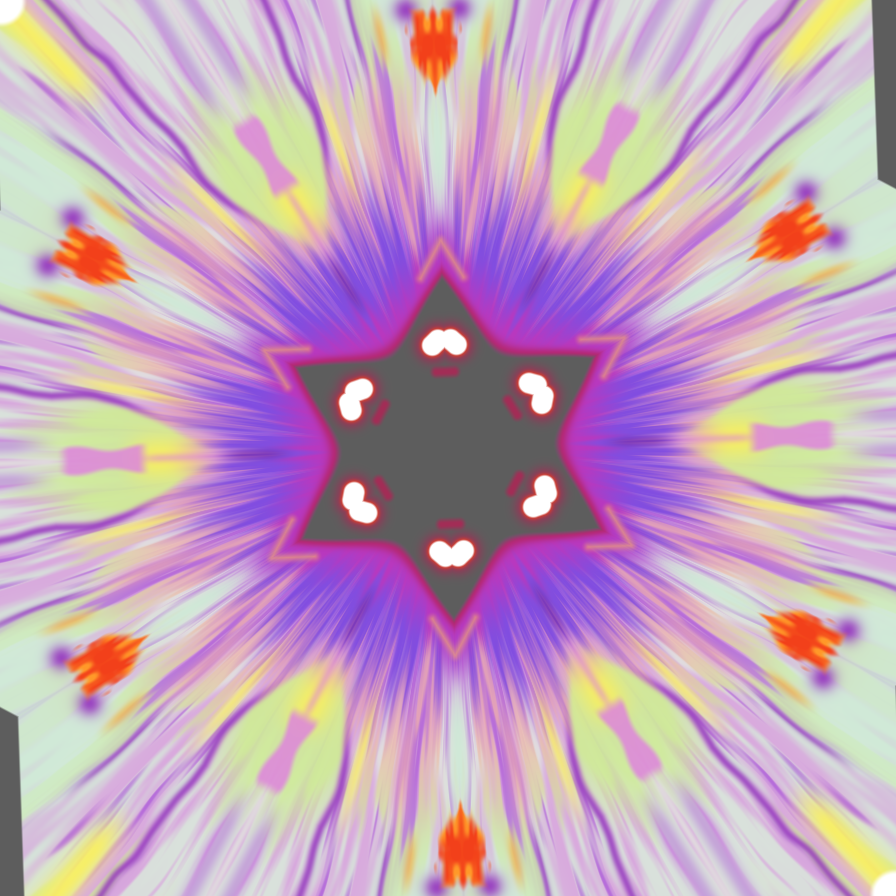
A three.js fragment shader for this background:

```glsl
// A six-fold mirrored flower: streaked petals around a grey star with white beads.
// The plane is folded into a 30 degree wedge (0 = petal axis, 30 = flame axis),
// then painted in layers with radial noise, soft rays and distance functions.
varying vec2 vUv;

const float TILT = 2.;         // rotation in degrees
const float STAR_INNER = .125; // star radius on the petal axis
const float STAR_REACH = .07;  // extra radius at the star tips
const float CORNER_CUT = .49;  // distance of the grey outer wedges
const float SOFT = .0015;      // edge softness

const vec3 GREY = vec3(.365), WHITE = vec3(1.),
  PALE = vec3(.88, .86, .87), MINT = vec3(.81, .92, .84),
  LILAC = vec3(.85, .64, .87), PURPLE = vec3(.68, .36, .85),
  DEEP = vec3(.57, .18, .74), VIOLET = vec3(.48, .28, .88),
  MAGENTA = vec3(.72, .22, .75), CRIMSON = vec3(.7, .13, .33),
  GREEN = vec3(.81, .92, .6), YELLOW = vec3(.98, .94, .36),
  SALMON = vec3(.94, .7, .68), PINK = vec3(.87, .52, .86),
  ORANGE = vec3(1., .6, .16), RED = vec3(.95, .25, .1),
  TAN = vec3(.94, .65, .45);

vec3 col = PALE;

void paint(vec3 color, float amount) { col = mix(col, color, amount); }

float hash(vec2 p) {
  vec3 k = fract(p.xyx * .1031);
  k += dot(k, k.yzx + 33.33);
  return fract((k.x + k.y) * k.z);
}

float noise(vec2 p) {
  vec2 i = floor(p), f = fract(p), e = vec2(1., 0.);
  f = f * f * (3. - 2. * f);
  return mix(mix(hash(i), hash(i + e), f.x),
             mix(hash(i + e.yx), hash(i + e.xx), f.x), f.y);
}

float streaks(vec2 p) {
  float sum = 0., gain = .55;
  for (int i = 0; i < 3; i++) {
    sum += gain * noise(p);
    p = p * vec2(2., 1.6) + 17.3;
    gain *= .5;
  }
  return sum;
}

float bell(float x, float w) { return exp(-x * x / (w * w)); }
float below(float x, float lo, float hi) { return 1. - smoothstep(lo, hi, x); }
float fill(float d, float s) { return below(d, -s, s); }
float band(float x, float lo, float hi, float s) { return fill(lo - x, s) * fill(x - hi, s); }

float capsule(vec2 p, vec2 a, vec2 b, float radius) {
  vec2 pa = p - a, ba = b - a;
  return length(pa - ba * clamp(dot(pa, ba) / dot(ba, ba), 0., 1.)) - radius;
}

void main() {
  // Wedge fold; tip = (offset from, distance along) the flame axis
  vec2 p = vUv - .5;
  float r = length(p);
  float turn = degrees(atan(p.y, p.x + 1e-6)) - TILT;
  float deg = abs(mod(turn + 30., 60.) - 30.);
  float a = radians(deg), b = radians(30. - deg);
  vec2 leaf = r * vec2(cos(a), sin(a));
  vec2 tip = r * vec2(sin(b), cos(b));
  float bent = deg + noise(vec2(r * 14., deg * .15)) - .5;

  // Streaked outer petals
  float broad = streaks(vec2(bent * .42, r * 6.));
  float fine = streaks(vec2(bent * .75 + 40., r * 7.));
  float warm = streaks(vec2(bent * .5 + 90., r * 8.));
  paint(MINT, .6 * smoothstep(.36, .5, r));
  paint(LILAC, .9 * smoothstep(.43, .64, broad));
  paint(PURPLE, .8 * smoothstep(.5, .72, fine + .3 * (.4 - r)));
  paint(mix(SALMON, GREEN, smoothstep(.3, .46, r)), .75 * smoothstep(.45, .62, warm));
  paint(MINT, .8 * smoothstep(.38, .56, r) * smoothstep(15., 25., deg));

  // Coloured rays
  paint(SALMON, .6 * bell(bent - 20.5, 1.3) * band(r, .3, .42, .05));
  paint(ORANGE, .5 * bell(bent - 22.8, .7) * band(r, .44, .49, .02));
  paint(YELLOW, .7 * bell(bent - 12.3, 1.) * band(r, .3, .42, .05));
  paint(YELLOW, .9 * bell(bent - 13.6, 1.6) * smoothstep(.53, .6, r));
  paint(DEEP, .6 * bell(bent - 19.5, .4) * band(r, .44, .56, .03));

  // Violet, then magenta heart
  float reach = r + .2 * (fine - .45) - .02 * bell(deg - 18., 8.);
  paint(PURPLE, .55 * below(reach, .21, .33));
  paint(VIOLET, .9 * below(reach, .17, .28));
  float star = r - STAR_INNER - STAR_REACH * pow(deg / 30., 1.9);
  paint(MAGENTA, below(star + .07 * (broad - .45), .015, .085));

  // Green leaf, purple outline, yellow base, pink tab, pale stem
  float width = .073 * smoothstep(.22, .42, leaf.x) + .16 * max(leaf.x - .44, 0.);
  float side = leaf.y - width + .008 * (noise(vec2(r * 28., 3.)) - .5);
  float fade = smoothstep(.4, .5, r + .15 * (broad - .45));
  vec3 far = mix(mix(PALE, MINT, .4), LILAC, .9 * smoothstep(.42, .66, fine));
  paint(mix(GREEN, far, fade), .92 * fill(side, .006) * smoothstep(.25, .31, r));
  paint(DEEP, .75 * bell(side - .004, .005) * smoothstep(.3, .38, r));
  paint(mix(SALMON, YELLOW, smoothstep(.26, .32, r)), .9 * bell(leaf.y, .024) * band(r, .265, .35, .025));
  paint(PINK, .5 * bell(leaf.y, .005) * band(r, .25, .34, .02));
  paint(PINK, .85 * fill(leaf.y - .013 - .003 * cos(r * 80. - 27.), .004) * band(r, .34, .43, .008));
  paint(PURPLE, .45 * bell(leaf.y - .02, .01) * smoothstep(.43, .49, r));
  paint(PALE, .9 * bell(leaf.y, .005) * smoothstep(.42, .45, r));
  paint(DEEP * .8, .5 * bell(leaf.y, .006) * band(r, .185, .245, .02));

  // Mint spike and flame
  paint(MINT, .9 * bell(tip.x, .006 + .07 * max(tip.y - .27, 0.)) * band(tip.y, .28, .4, .04));
  float ragged = .016 * (noise(tip * vec2(160., 60.)) - .5);
  float flame = tip.x - .026 * smoothstep(.38, .47, tip.y) + ragged;
  paint(DEEP, .85 * bell(length(tip - vec2(.03, .49)), .014));
  float heat = noise(tip * vec2(150., 40.)) + 3. * (tip.y - .45);
  paint(mix(ORANGE, RED, smoothstep(.2, .7, heat)), fill(flame, .005) * band(tip.y, .39, .487 + ragged, .01));

  // Tan chevron, crimson rim, grey star
  paint(TAN, .9 * fill(capsule(tip, vec2(0., .232), vec2(.024, .19), .002), .007));
  paint(CRIMSON, .7 * bell(star, .009));
  paint(GREY, below(star, -.008, .003));

  // White beads with red halo, inner dashes
  float bead = capsule(tip, vec2(.007, .121), vec2(.0135, .115), .0115);
  paint(CRIMSON, .6 * bell(max(bead, 0.), .01));
  paint(RED, .6 * bell(bead, .003));
  paint(WHITE, fill(bead, SOFT));
  paint(CRIMSON, .8 * fill(capsule(tip, vec2(0., .085), vec2(.01, .085), .005), .004));

  // White corner spots, grey outer wedges
  paint(WHITE, fill(length(leaf - vec2(.687, .159)) - .026, .004));
  paint(GREY, fill(CORNER_CUT - dot(leaf, vec2(.5, .866)), SOFT));
  gl_FragColor = vec4(col, 1.);
}
```
